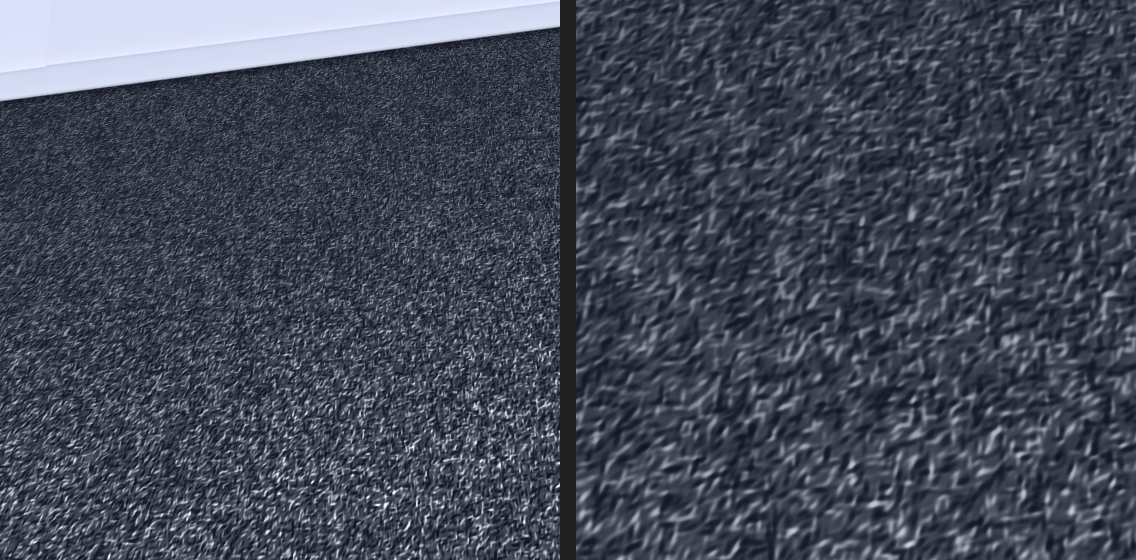
Left: the whole. Right: its middle third, enlarged.
A Shadertoy shader for this texture:

```glsl
const float HORIZON = 2.0;            // height where the floor would vanish
const float FORESHORTEN = 1.6;        // depth scale of the floor plane
const float TUFT_DENSITY = 262.0;     // tuft cells per floor unit
const vec2 TUFT_SIZE = vec2(0.46, 0.23); // length and width in cells
const float TUFT_EDGE = 0.35;         // depth of the dark rim beside each tuft
const float TUFT_ANGLE = 0.80;
const float TUFT_ANGLE_SPREAD = 1.5;
const float TUFT_DEVIATION = 0.405;   // brings the tuft sum to unit spread
const float TUFT_LIMIT = 2.4;         // soft cap on the lightest and darkest tufts
const float TONE_NEAR = 0.275;
const float TONE_FAR = 0.212;
const float CONTRAST_NEAR = 0.55;
const float CONTRAST_FAR = 0.33;
const float PATCH_CONTRAST = 0.13;
const vec3 CARPET_TINT = vec3(-0.018, 0.0, 0.052);
const vec3 WALL = vec3(0.845, 0.872, 0.967);
const vec3 WALL_GLOW = vec3(0.91, 0.93, 1.0);
const vec3 SKIRTING = vec3(0.825, 0.86, 0.952);
const vec3 SKIRTING_SHADE = vec3(0.72, 0.76, 0.88);
const float SEAM_X = 0.082;

// Integer hash: three values in 0..1 per cell
vec3 hash3(vec2 cell, uint seed) {
    uvec3 v = uvec3(ivec3(ivec2(cell), 0)) + uvec3(0u, 0u, seed);
    v = v * 1664525u + 1013904223u;
    v.x += v.y * v.z; v.y += v.z * v.x; v.z += v.x * v.y;
    v ^= v >> 16u;
    v.x += v.y * v.z; v.y += v.z * v.x; v.z += v.x * v.y;
    return vec3(v >> 8u) / 16777216.0;
}

float valueNoise(vec2 p) {
    vec2 i = floor(p), f = fract(p);
    f = f * f * (3.0 - 2.0 * f);
    float low = mix(hash3(i, 7u).x, hash3(i + vec2(1, 0), 7u).x, f.x);
    float high = mix(hash3(i + vec2(0, 1), 7u).x, hash3(i + vec2(1, 1), 7u).x, f.x);
    return mix(low, high, f.y);
}

// Sum of slanted strokes with crisp sides, light and dark, two per cell
float tufts(vec2 p) {
    vec2 home = floor(p);
    float sum = 0.0;
    for (int i = 0; i < 50; i++) {
        int slot = i / 2;
        uint seed = uint(i % 2) * 2u + 1u;
        vec2 cell = home + vec2(slot % 5 - 2, slot / 5 - 2);
        vec3 place = hash3(cell, seed);
        float shade = hash3(cell, seed + 1u).x * 2.0 - 1.0;
        float angle = TUFT_ANGLE + (place.z - 0.5) * TUFT_ANGLE_SPREAD;
        vec2 along = vec2(cos(angle), sin(angle));
        vec2 d = p - cell - place.xy;
        vec2 q = vec2(dot(d, along), dot(d, vec2(-along.y, along.x))) / TUFT_SIZE;
        sum += shade * (1.0 - TUFT_EDGE * q.y * q.y) * exp(-0.5 * dot(q, q));
    }
    return TUFT_LIMIT * tanh(sum / (TUFT_DEVIATION * TUFT_LIMIT));
}

vec3 carpet(vec2 uv, float below) {
    vec2 plane = vec2(uv.x - 0.5, FORESHORTEN) / (HORIZON - uv.y);
    float grain = tufts(plane * TUFT_DENSITY);
    float patches = valueNoise(plane * 42.0) + valueNoise(plane * 95.0) - 1.0;
    float nearness = smoothstep(0.0, 0.85, below + 0.08 * (uv.x - 0.5));
    float tone = mix(TONE_FAR, TONE_NEAR, nearness);
    float contrast = mix(CONTRAST_FAR, CONTRAST_NEAR, nearness);
    tone *= exp(contrast * grain + PATCH_CONTRAST * patches);
    tone *= mix(0.6, 1.0, smoothstep(0.0, 0.02, below));
    return tone + CARPET_TINT * smoothstep(0.0, 0.12, tone);
}

// Wall and skirting board, split by a ledge with a step at the seam
vec3 wallAndSkirting(vec2 uv, float aboveFloor, float pixel) {
    float seam = uv.x - SEAM_X - 0.1 * (uv.y - 0.88);
    float rightSide = smoothstep(-pixel, pixel, seam);
    float ledge = mix(0.870 + 0.13 * uv.x, 0.883 + 0.125 * (uv.x - SEAM_X), rightSide);
    float above = uv.y - ledge;

    vec3 wall = mix(WALL, WALL_GLOW, exp(-max(above, 0.0) / 0.012));
    wall += 0.012 * (1.0 - rightSide);
    wall -= 0.012 * exp(-abs(seam) / 0.003);

    vec3 board = mix(SKIRTING, SKIRTING_SHADE, 0.75 * exp(-max(-above, 0.0) / 0.004));
    board = mix(board, WALL_GLOW, 0.25 * smoothstep(0.03, 0.005, aboveFloor));
    board *= mix(0.85, 1.0, smoothstep(0.0, 0.006, aboveFloor));
    return mix(board, wall, smoothstep(-pixel, pixel, above));
}

void mainImage(out vec4 fragColor, in vec2 fragCoord) {
    vec2 uv = fragCoord / iResolution.xy;
    float pixel = 1.0 / iResolution.y;
    float aboveFloor = uv.y - (0.819 + 0.133 * uv.x);

    vec3 floorColor = carpet(uv, max(-aboveFloor, 0.0));
    vec3 wallColor = wallAndSkirting(uv, aboveFloor, pixel);
    vec3 color = mix(floorColor, wallColor, smoothstep(-pixel, pixel, aboveFloor));
    fragColor = vec4(clamp(color, 0.0, 1.0), 1.0);
}
```
